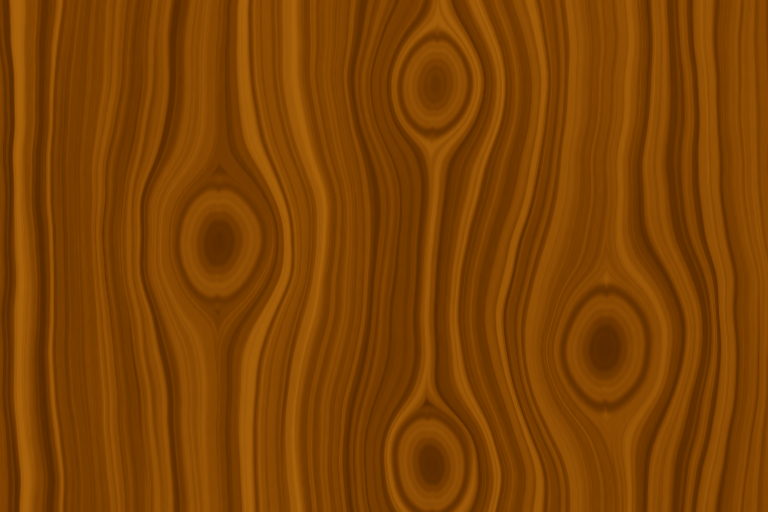
Reproduce this texture procedurally as a Shadertoy shader.

```glsl
// Polished wood with upright grain that parts around four dark knots.
// Each knot bends the across-grain coordinate; bands of that coordinate
// give the streaks, and depth inside a knot's lens shape gives its rings.

const vec3 DARK_BROWN = vec3(0.35, 0.165, 0.0);
const vec3 MID_BROWN = vec3(0.49, 0.25, 0.0);
const vec3 LIGHT_BROWN = vec3(0.65, 0.375, 0.04);

// Centre, half width, core darkness
const vec4 KNOTS[4] = vec4[4](
    vec4(0.434, 0.525, 0.100, 0.42),
    vec4(0.842, 0.835, 0.082, 0.24),
    vec4(1.191, 0.320, 0.100, 0.40),
    vec4(0.842, 0.092, 0.086, 0.40));

float hash(vec2 p) {
    return fract(sin(dot(p, vec2(127.1, 311.7))) * 43758.5453);
}

float noise(vec2 p) {
    vec2 i = floor(p), f = fract(p);
    f = f * f * (3.0 - 2.0 * f);
    return mix(mix(hash(i), hash(i + vec2(1, 0)), f.x),
               mix(hash(i + vec2(0, 1)), hash(i + vec2(1, 1)), f.x), f.y);
}

float bump(float x, float centre, float width) {
    float d = (x - centre) / width;
    return exp(-d * d);
}

// One soft-edged streak of random place, width and strength per cell
float streaks(float u, float y, float spacing, float seed) {
    float x = u / spacing, id = floor(x);
    float centre = mix(0.36, 0.64, hash(vec2(id, seed)));
    float width = mix(0.10, 0.22, hash(vec2(id, seed + 1.0)));
    width *= 0.75 + 0.5 * noise(vec2(id * 3.7, y * 4.0 + seed));
    float strength = mix(0.4, 1.0, hash(vec2(id, seed + 2.0)));
    return strength * (1.0 - smoothstep(width * 0.6, width * 1.25, abs(fract(x) - centre)));
}

// Flat bands of random tone with a soft step between them
float planks(float u, float spacing, float seed) {
    float x = u / spacing, id = floor(x);
    return mix(hash(vec2(id, seed)), hash(vec2(id + 1.0, seed)),
               smoothstep(0.65, 1.0, fract(x)));
}

// Half width of the knot's lens, taller for grain lines farther out
float lensWidth(vec2 d, float radius) {
    float reach = d.y / (radius * 1.05 + 0.8 * abs(d.x));
    return radius * exp(-reach * reach);
}

// Sideways shift of the grain caused by one knot
float knotShift(vec2 d, float radius) {
    float lens = lensWidth(d, radius), side = abs(d.x);
    if (side < lens) return lens - side - d.x;
    return -sign(d.x) * lens * exp(-(side - lens) / 0.14);
}

// Depth inside a knot: 0 at its rim, near 1 at its core
float knotDepth(vec2 d, float radius) {
    float side = sqrt(d.x * d.x + 0.03 * radius * radius);
    return (lensWidth(d, radius) - side) / radius;
}

float ringTone(float depth, float coreDark) {
    float tone = 0.47 - 0.32 * bump(depth, 0.16, 0.055);
    tone += 0.20 * bump(depth, 0.36, 0.13);
    tone -= coreDark * smoothstep(0.48, 0.78, depth);
    return tone + 0.04 * sin(depth * 52.0);
}

float grainTone(float u, float y) {
    float tone = 0.46 + 0.32 * (planks(u, 0.029, 3.0) - 0.5);
    tone += 0.40 * streaks(u, y, 0.088, 11.0);
    tone += 0.15 * streaks(u + 0.02, y, 0.037, 23.0);
    tone -= 0.32 * streaks(u, y, 0.053, 37.0);
    tone -= 0.16 * streaks(u + 0.01, y, 0.024, 51.0);
    return tone;
}

vec3 woodColor(float tone) {
    vec3 color = mix(DARK_BROWN, MID_BROWN, smoothstep(-0.05, 0.55, tone));
    return mix(color, LIGHT_BROWN, clamp((tone - 0.44) / 0.56, 0.0, 1.0));
}

void mainImage(out vec4 fragColor, in vec2 fragCoord) {
    vec2 p = fragCoord / iResolution.y;

    // Hand-drawn wobble of the whole surface
    vec2 q = p;
    q.x += 0.026 * (noise(p * vec2(5.0, 4.5)) - 0.5);
    q.x += 0.008 * (noise(p * vec2(14.0, 13.0) + 7.0) - 0.5);

    // Grain parted by the knots
    float u = q.x;
    for (int i = 0; i < 4; i++) u += knotShift(q - KNOTS[i].xy, KNOTS[i].z);
    float grain = u + 0.014 * (noise(vec2(u * 16.0, p.y * 5.0)) - 0.5);
    float tone = grainTone(grain, p.y);

    // Rings inside the knots
    for (int i = 0; i < 4; i++) {
        float depth = knotDepth(q - KNOTS[i].xy, KNOTS[i].z);
        tone = mix(tone, ringTone(depth, KNOTS[i].w), smoothstep(0.0, 0.13, depth));
    }

    // Broad shading, fibres and fine speckle
    tone += 0.14 * (noise(p * vec2(3.0, 2.0) + 19.0) - 0.5);
    tone += 0.07 * (noise(vec2(u * 90.0, p.y * 4.0)) - 0.5);
    tone += 0.04 * (noise(p * vec2(190.0, 70.0)) - 0.5);

    fragColor = vec4(woodColor(tone), 1.0);
}
```
